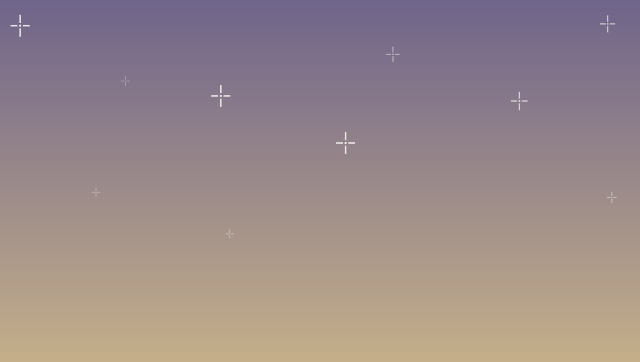
Give the GLSL for this background, as a Shadertoy shader.

```glsl
// A dusk sky fading from muted violet down to warm sand, with a few pale sparkles.
// The sky is one vertical gradient; each sparkle is a dot and four separate arms
// drawn from distance functions, in units of the canvas height.

const vec3 SKY_TOP = vec3(0.435, 0.392, 0.540);
const vec3 SKY_BOTTOM = vec3(0.770, 0.685, 0.540);
const vec3 SPARKLE_COLOR = vec3(0.97, 0.95, 0.94);

const float ARM_ASPECT = 0.87;     // horizontal arm length over vertical
const float GAP_RATIO = 0.26;      // inner end of an arm over its length
const float WIDTH_RATIO = 0.068;   // half width of an arm over its length
const float MIN_HALF_WIDTH = 0.0013;
const float DOT_RATIO = 0.10;

// Each sparkle: position across and up the canvas, arm length, opacity
const int SPARKLE_COUNT = 10;
const vec4 SPARKLES[SPARKLE_COUNT] = vec4[](
    vec4(0.0315, 0.929, 0.0300, 0.90),
    vec4(0.9495, 0.934, 0.0235, 0.72),
    vec4(0.6140, 0.850, 0.0208, 0.55),
    vec4(0.1960, 0.776, 0.0140, 0.32),
    vec4(0.3450, 0.735, 0.0300, 0.90),
    vec4(0.8115, 0.721, 0.0255, 0.75),
    vec4(0.5400, 0.605, 0.0300, 0.90),
    vec4(0.1500, 0.469, 0.0118, 0.38),
    vec4(0.9560, 0.455, 0.0150, 0.52),
    vec4(0.3590, 0.354, 0.0118, 0.42)
);

float boxDistance(vec2 p, vec2 halfSize) {
    vec2 d = abs(p) - halfSize;
    return length(max(d, 0.0)) + min(max(d.x, d.y), 0.0);
}

// Arm along the x axis, from its inner gap to its tip
float armDistance(vec2 p, float inner, float outer, float halfWidth) {
    vec2 center = vec2(0.5 * (inner + outer), 0.0);
    return boxDistance(p - center, vec2(0.5 * (outer - inner), halfWidth));
}

float sparkleDistance(vec2 p, float armLength) {
    p = abs(p);
    float inner = armLength * GAP_RATIO;
    float halfWidth = max(armLength * WIDTH_RATIO, MIN_HALF_WIDTH);
    float across = armDistance(p, inner, armLength * ARM_ASPECT, halfWidth);
    float upright = armDistance(p.yx, inner, armLength, halfWidth);
    float dotShape = length(p) - armLength * DOT_RATIO;
    return min(dotShape, min(across, upright));
}

void mainImage(out vec4 fragColor, in vec2 fragCoord) {
    vec2 uv = fragCoord / iResolution.xy;
    float aspect = iResolution.x / iResolution.y;
    float pixel = 1.0 / iResolution.y;

    // Sky
    vec3 color = mix(SKY_BOTTOM, SKY_TOP, uv.y);

    // Sparkles
    for (int i = 0; i < SPARKLE_COUNT; i++) {
        vec4 sparkle = SPARKLES[i];
        vec2 p = (uv - sparkle.xy) * vec2(aspect, 1.0);
        float d = sparkleDistance(p, sparkle.z);
        float coverage = 1.0 - smoothstep(-0.6 * pixel, 0.6 * pixel, d);
        color = mix(color, SPARKLE_COLOR, coverage * sparkle.w);
    }

    fragColor = vec4(color, 1.0);
}
```
